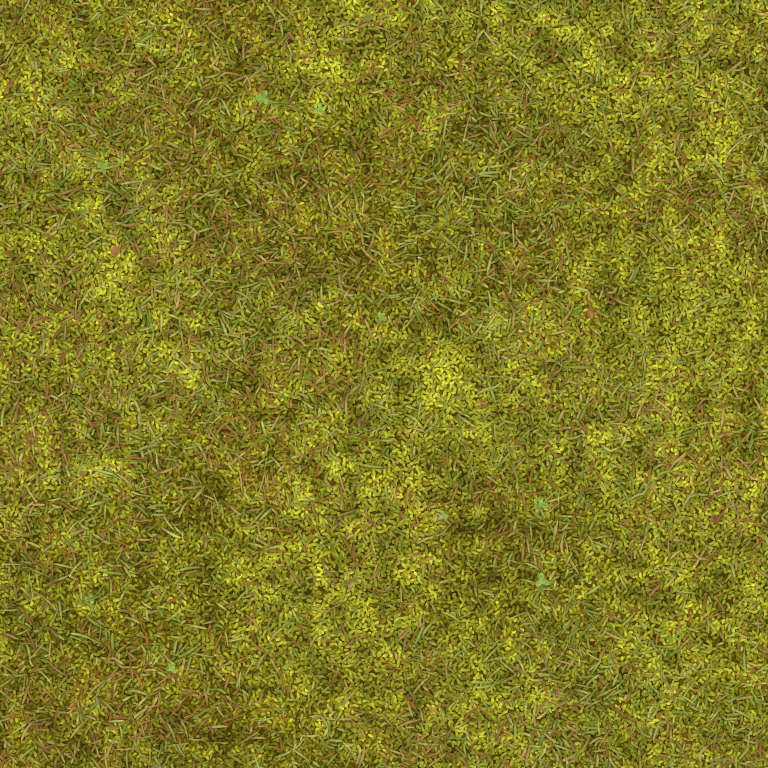
A three.js fragment shader for this texture:

```glsl
varying vec2 vUv;

const float TAU = 6.2831853;
const float SOFT = 0.0011;          // edge softness in canvas units

const int   MOSS_LAYERS = 7;
const float MOSS_GRID = 100.0;
const float LEAF_LENGTH = 0.0062;   // half sizes
const float LEAF_WIDTH = 0.0019;

const int   BLADE_LAYERS = 7;
const float BLADE_GRID = 40.0;
const float BLADE_LENGTH = 0.0205;
const float BLADE_WIDTH = 0.0015;

const float CLOVER_GRID = 11.0;
const float CLOVER_SHARE = 0.13;
const float CLOVER_SIZE = 0.0085;

const vec3 SOIL = vec3(0.29, 0.22, 0.06);
const vec3 MOSS_DARK = vec3(0.41, 0.35, 0.08);
const vec3 MOSS_MID = vec3(0.51, 0.50, 0.12);
const vec3 MOSS_BRIGHT = vec3(0.65, 0.66, 0.19);
const vec3 GRASS = vec3(0.47, 0.53, 0.19);
const vec3 GRASS_PALE = vec3(0.69, 0.70, 0.37);
const vec3 RUST = vec3(0.56, 0.40, 0.18);
const vec3 STRAW = vec3(0.75, 0.65, 0.39);
const vec3 CLOVER = vec3(0.54, 0.67, 0.32);
const vec3 DEAD_LEAF = vec3(0.60, 0.38, 0.26);

const mat2 OCTAVE_TURN = mat2(1.62, 1.22, -1.22, 1.62);

vec4 hash4(vec2 p) {
  vec4 q = fract(p.xyxy * vec4(0.1031, 0.1030, 0.0973, 0.1099));
  q += dot(q, q.wzxy + 33.33);
  return fract((q.xxyz + q.yzzw) * q.zywx);
}

float noise(vec2 p) {
  vec2 i = floor(p), f = fract(p);
  f = f * f * (3.0 - 2.0 * f);
  float low = mix(hash4(i).x, hash4(i + vec2(1.0, 0.0)).x, f.x);
  float high = mix(hash4(i + vec2(0.0, 1.0)).x, hash4(i + 1.0).x, f.x);
  return mix(low, high, f.y);
}

float fbm(vec2 p) {
  float sum = 0.0, amp = 0.53;
  for (int i = 0; i < 4; i++) {
    p = OCTAVE_TURN * p + 17.0;
    sum += amp * noise(p * 0.5);
    amp *= 0.55;
  }
  return sum * 0.93;
}

// Tapered, bent stroke: coverage, soft shadow, position along it
vec3 stroke(vec2 p, float angle, float len, float width, float bend) {
  vec2 dir = vec2(cos(angle), sin(angle));
  float t = dot(p, dir) / len;
  float side = dot(p, vec2(-dir.y, dir.x)) + bend * len * (t * t - 0.3);
  float w = width * (1.0 - t * t) - SOFT * smoothstep(0.6, 1.0, abs(t));
  float d = abs(side) - w;
  float inside = step(abs(t), 1.0);
  float shadow = (1.0 - smoothstep(0.0, width * 1.6, d)) * (1.0 - t * t);
  return vec3((1.0 - smoothstep(-SOFT, SOFT, d)) * inside, shadow * inside, t);
}

vec3 mossLayer(vec3 col, vec2 uv, float layer, float lushness) {
  vec2 p = uv * MOSS_GRID + layer * vec2(0.37, 0.71);
  for (int y = -1; y <= 1; y++)
  for (int x = -1; x <= 1; x++) {
    vec2 cell = floor(p) + vec2(float(x), float(y));
    vec4 r = hash4(cell + layer * 131.0 + 7.0);
    vec2 offset = (p - cell - r.xy) / MOSS_GRID;
    vec3 s = stroke(offset, r.z * TAU, LEAF_LENGTH * (0.55 + 0.45 * r.x), LEAF_WIDTH, 0.2);
    float tone = r.w * 0.75 + lushness * 0.45 + layer * 0.04 - 0.15;
    vec3 leaf = mix(MOSS_DARK, MOSS_MID, smoothstep(0.0, 0.5, tone));
    leaf = mix(leaf, MOSS_BRIGHT, smoothstep(0.4, 1.0, tone));
    leaf *= 0.98 + 0.14 * s.z;
    col = mix(col * (1.0 - 0.19 * s.y), leaf, s.x);
  }
  return col;
}

vec3 bladeLayer(vec3 col, vec2 uv, float layer, float density, float dryness) {
  vec2 p = uv * BLADE_GRID + layer * vec2(0.61, 0.29);
  for (int y = -1; y <= 1; y++)
  for (int x = -1; x <= 1; x++) {
    vec2 cell = floor(p) + vec2(float(x), float(y));
    vec4 r = hash4(cell + layer * 173.0 + 59.0);
    vec4 v = hash4(cell + layer * 211.0 + 401.0);
    vec2 offset = (p - cell - r.xy) / BLADE_GRID;
    float angle = TAU * noise(cell * 0.17 + layer * 9.0) + 4.0 * (r.z - 0.5);
    float len = BLADE_LENGTH * mix(0.3, 1.0, v.x * v.x);
    vec3 s = stroke(offset, angle, len, BLADE_WIDTH * (0.7 + 0.5 * r.x), 0.4 * (v.z - 0.5));
    vec3 fresh = mix(GRASS, GRASS_PALE, v.w);
    vec3 dry = mix(RUST, STRAW, v.w * v.w);
    vec3 blade = mix(fresh, dry, step(v.y, dryness)) * (0.96 + 0.15 * s.z);
    float present = step(r.w, density);
    col = mix(col * (1.0 - 0.22 * s.y * present), blade, s.x * present * 0.92);
  }
  return col;
}

// Sparse three-lobed clover and withered leaves
vec3 cloverLayer(vec3 col, vec2 uv) {
  vec2 p = uv * CLOVER_GRID;
  vec2 cell = floor(p);
  vec4 r = hash4(cell + 83.0);
  vec2 q = (p - cell - 0.2 - 0.6 * r.xy) / CLOVER_GRID;
  float withered = step(0.75, r.z);
  float lobes = mix(0.68 + 0.32 * cos(3.0 * atan(q.y, q.x + 1e-5) + r.z * TAU), 0.65, withered);
  float d = length(q) - CLOVER_SIZE * lobes * (0.75 + 0.5 * r.x);
  float cover = (1.0 - smoothstep(-SOFT, SOFT, d)) * step(r.w, CLOVER_SHARE);
  vec3 leaf = mix(CLOVER, DEAD_LEAF, withered) * (0.8 + 0.35 * noise(uv * 190.0));
  return mix(col, leaf, cover * 0.85);
}

void main() {
  // Broad patches of lush moss, grass and dry stalks
  float lushness = smoothstep(0.2, 0.8, fbm(vUv * 5.0 + 3.0));
  float grassiness = smoothstep(0.3, 0.7, fbm(vUv * 6.0 + 41.0) + 0.2 * (0.5 - lushness));
  float dryness = mix(0.25, 0.8, smoothstep(0.3, 0.7, fbm(vUv * 8.0 + 77.0)));

  vec3 col = mix(SOIL, MOSS_DARK, noise(vUv * 110.0));
  for (int i = 0; i < MOSS_LAYERS; i++) col = mossLayer(col, vUv, float(i), lushness);
  col *= mix(0.74, 1.26, noise(vUv * 48.0 + 5.0));

  float density = mix(0.3, 0.9, grassiness);
  for (int i = 0; i < BLADE_LAYERS; i++) col = bladeLayer(col, vUv, float(i), density, dryness);
  col = cloverLayer(col, vUv);

  // Uneven light and fine grain
  col *= mix(0.94, 1.22, fbm(vUv * 22.0 + 11.0)) * mix(0.92, 1.1, noise(vUv * 260.0));
  gl_FragColor = vec4(col, 1.0);
}
```
